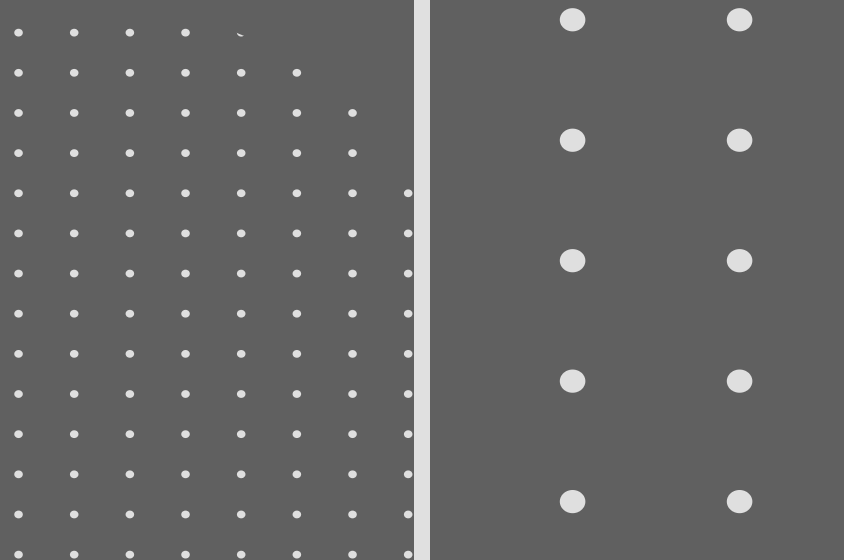
Left: the whole. Right: its middle third, enlarged.
Give the GLSL for this pattern, as a Shadertoy shader.

```glsl
// Pale dots on a regular grid over flat grey, trimmed by a large arc at the upper right.

// Approximate signed distance to an axis-aligned ellipse
float ellipseDistance(vec2 p, vec2 radii) {
    float k = length(p / radii);
    float gradient = length(p / (radii * radii));
    return k * (k - 1.0) / max(gradient, 1e-4);
}

// Antialiased fill of a signed distance
float coverage(float dist, float pixel) {
    return clamp(0.5 - dist / pixel, 0.0, 1.0);
}

void mainImage(out vec4 fragColor, in vec2 fragCoord) {
    // Canvas height is one unit, measured down from the top left
    float pixel = 1.0 / iResolution.y;
    vec2 p = vec2(fragCoord.x, iResolution.y - fragCoord.y) * pixel;

    // Offset from the nearest dot centre
    vec2 pitch = vec2(0.0994, 0.0717);
    vec2 q = p - vec2(0.0331, 0.0583);
    q -= pitch * round(q / pitch);
    float dotDistance = ellipseDistance(q, vec2(0.0076, 0.0069));

    // Keep only what lies inside the arc
    float arcDistance = length(p - vec2(0.1563, 0.7227)) - 0.7154;
    float ink = coverage(max(dotDistance, arcDistance), pixel);

    vec3 background = vec3(0.376);
    vec3 dotColor = vec3(0.875);
    fragColor = vec4(mix(background, dotColor, ink), 1.0);
}
```
